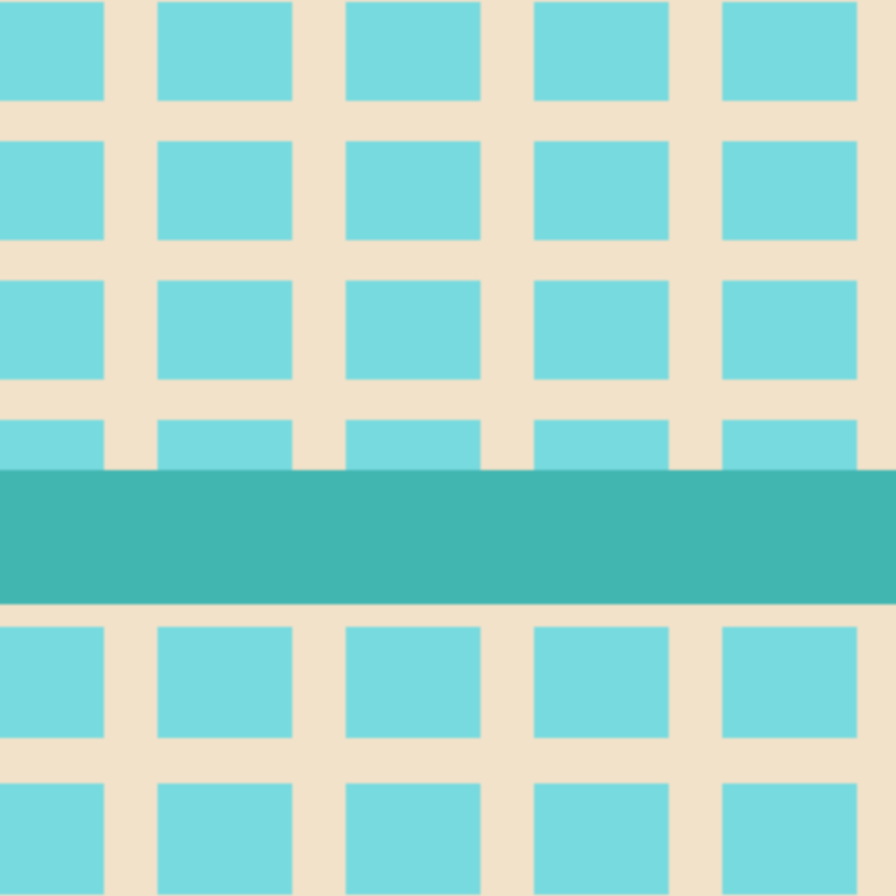
Write a three.js fragment shader that draws this pattern.

```glsl
// A cream lattice over aqua panes, split by one wide teal bar across the canvas.
// Panes are the product of two repeated stripes; the rows are taller and
// further apart below the bar than above it.
varying vec2 vUv;

const vec3 CREAM = vec3(0.95, 0.885, 0.79);
const vec3 AQUA = vec3(0.467, 0.855, 0.871);
const vec3 TEAL = vec3(0.255, 0.71, 0.69);

const float SOFTNESS = 0.0028;  // half the width of a blended edge

// Coverage of a shape from its signed distance, negative inside.
float coverage(float dist) {
  return 1.0 - smoothstep(-SOFTNESS, SOFTNESS, dist);
}

// Signed distance to a single stripe between two positions.
float stripe(float p, float low, float high) {
  return abs(p - 0.5 * (low + high)) - 0.5 * (high - low);
}

// Signed distance to stripes of one width, repeated from a starting edge.
float stripes(float p, float start, float period, float width) {
  float fromCentre = p - start - 0.5 * width;
  float nearest = mod(fromCentre + 0.5 * period, period) - 0.5 * period;
  return abs(nearest) - 0.5 * width;
}

// Rectangular panes: layout holds starting edge, period and pane size.
float panes(vec2 p, vec3 columns, vec3 rows) {
  return coverage(stripes(p.x, columns.x, columns.y, columns.z))
       * coverage(stripes(p.y, rows.x, rows.y, rows.z));
}

void main() {
  // Bar extent
  float barLow = 0.3255;
  float barHigh = 0.4753;

  // Pane layouts: starting edge, period, size
  vec3 columns = vec3(0.1758, 0.2101, 0.1504);
  vec3 upperRows = vec3(0.4209, 0.1555, 0.1104);
  vec3 lowerRows = vec3(0.0015, 0.1748, 0.1241);

  // The change of row layout is hidden behind the bar
  bool above = vUv.y > 0.5 * (barLow + barHigh);
  vec3 rows = above ? upperRows : lowerRows;

  vec3 color = mix(CREAM, AQUA, panes(vUv, columns, rows));
  color = mix(color, TEAL, coverage(stripe(vUv.y, barLow, barHigh)));

  gl_FragColor = vec4(color, 1.0);
}
```
